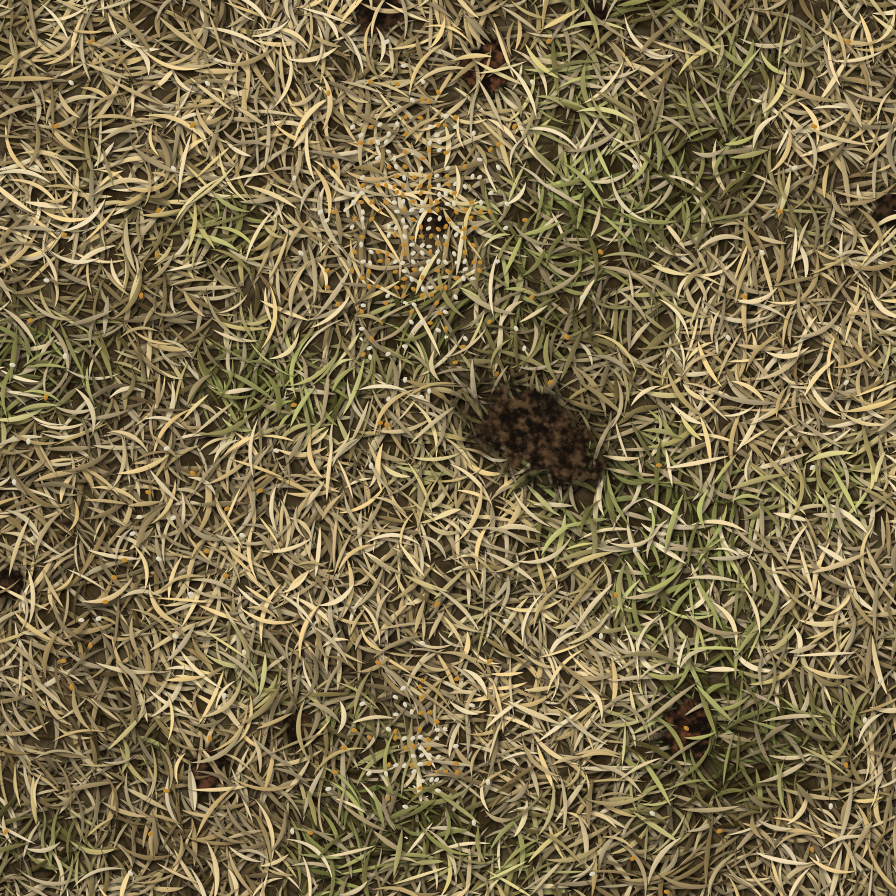
This texture is drawn by a Shadertoy shader. Its source:

```glsl
// Sunlit dry lawn: tangled straw blades, green tufts, spilled seed and dark earth clods.

const int LAYERS = 9;
const float CELL = 0.045;
const vec3 SHADE = vec3(0.13, 0.09, 0.03);
const vec3 STRAW = vec3(0.92, 0.85, 0.69);
const vec3 GREEN = vec3(0.62, 0.72, 0.36);
const vec3 EARTH = vec3(0.12, 0.09, 0.06);
const vec3 RUST = vec3(0.42, 0.26, 0.17);
const vec2 SUN = vec2(-0.6, 0.8);

float hash(vec2 p) {
    return fract(sin(dot(p, vec2(127.1, 311.7))) * 43758.5453);
}

vec4 hash4(vec2 p) {
    float n = dot(p, vec2(127.1, 311.7));
    return fract(sin(n + vec4(0.0, 17.3, 41.9, 73.1)) * 43758.5453);
}

float noise(vec2 p) {
    vec2 i = floor(p), f = fract(p);
    f = f * f * (3.0 - 2.0 * f);
    float low = mix(hash(i), hash(i + vec2(1, 0)), f.x);
    float high = mix(hash(i + vec2(0, 1)), hash(i + vec2(1, 1)), f.x);
    return mix(low, high, f.y);
}

float fbm(vec2 p) {
    return 0.55 * noise(p) + 0.3 * noise(p * 2.1 + 7.0) + 0.15 * noise(p * 4.3 + 19.0);
}

vec2 rotate(vec2 p, float angle) {
    float c = cos(angle), s = sin(angle);
    return vec2(c * p.x + s * p.y, c * p.y - s * p.x);
}

// One bent, tapered blade with a soft shadow on whatever lies below it
vec3 drawBlade(vec3 ground, vec2 d, vec4 look, float tone, float angle, float green, float aa) {
    float halfLength = mix(0.018, 0.04, look.x);
    if (dot(d, d) > halfLength * halfLength * 1.2) return ground;
    vec2 q = rotate(d, angle);
    float along = q.x / halfLength;
    float across = q.y - (look.y - 0.5) * 0.8 * along * q.x;
    float width = mix(0.0014, 0.0031, look.z) * max(1.0 - along * along, 0.0);
    float sunSide = rotate(SUN, angle).y;

    float shadow = 1.0 - smoothstep(0.0, 2.6 * width + 0.0005, abs(across + sunSide * width * 1.3));
    float cover = smoothstep(-aa, aa, width - abs(across)) * smoothstep(0.0, 0.0008, width);
    float lit = clamp(across / (width + aa), -1.0, 1.0) * sunSide;
    float value = clamp(tone + 0.1 * lit + 0.08 * along, 0.0, 1.05);

    vec3 hue = mix(STRAW, STRAW * vec3(1.02, 0.95, 0.78), look.w);
    hue = mix(hue, GREEN, green);
    return mix(ground * (1.0 - 0.36 * shadow), mix(SHADE, hue, value), cover);
}

vec3 drawLayer(vec3 color, vec2 uv, float layer, float aa) {
    vec2 home = floor(uv / CELL);
    float depth = layer / float(LAYERS - 1);
    for (int k = 0; k < 18; k++) {
        vec2 cell = home + vec2(k % 3 - 1, (k / 3) % 3 - 1);
        vec2 id = cell + layer * vec2(37.0, 11.0) + float(k / 9) * vec2(5.3, 71.7);
        vec4 place = hash4(id);
        vec4 look = hash4(id + 131.0);
        vec2 root = (cell + place.xy) * CELL;
        float clump = noise(root * 9.0 + 3.0);
        float tone = mix(0.42, 0.8, depth) + 0.6 * (place.z - 0.5) + 0.3 * (clump - 0.5);
        float angle = 5.0 * place.w + 3.0 * noise(root * 6.0 + 40.0);
        float tuft = smoothstep(0.48, 0.7, fbm(root * 5.0 + 12.0));
        float green = tuft * step(0.4, look.w) * mix(0.9, 0.55, depth);
        color = drawBlade(color, uv - root, look, tone - 0.22 * green, angle, green, aa);
    }
    return color;
}

// Ragged crumbly lump with a dark rim of shade around it
vec3 drawClod(vec3 color, vec2 d, vec2 size, vec3 tint, float seed) {
    float ragged = length(d / size) + 0.9 * (fbm(d * 75.0 + seed) - 0.5);
    color *= mix(0.45, 1.0, smoothstep(0.7, 1.6, ragged));
    float crumbs = fbm(d * 130.0 + seed + 9.0);
    vec3 lump = mix(EARTH * 0.7, tint, smoothstep(0.3, 0.85, crumbs));
    return mix(color, lump, 1.0 - smoothstep(0.85, 1.05, ragged));
}

// Pale and yellow grains, densest in the middle of the spill
vec3 drawSeeds(vec3 color, vec2 uv, vec2 center, vec2 size, float aa) {
    float grid = 0.0095;
    vec2 cell = floor(uv / grid);
    vec4 r = hash4(cell + 57.0);
    vec2 d = uv - (cell + 0.3 + 0.4 * r.xy) * grid;
    vec2 q = rotate(d, 6.28 * r.z) * vec2(0.8, 1.2);
    float density = 0.85 * exp(-dot((uv - center) / size, (uv - center) / size));
    float grain = smoothstep(-aa, aa, 0.0026 - length(q)) * step(r.w, density);
    vec3 tint = mix(vec3(0.82, 0.59, 0.23), vec3(0.95, 0.91, 0.8), step(0.5, hash(cell + 5.0)));
    return mix(color, tint * (0.9 + 30.0 * dot(d, SUN)), grain);
}

void mainImage(out vec4 fragColor, in vec2 fragCoord) {
    vec2 uv = fragCoord / iResolution.y;
    float aa = 0.7 / iResolution.y;
    vec3 color = mix(SHADE, STRAW, 0.3 * fbm(uv * 60.0));

    for (int i = 0; i < LAYERS; i++) {
        color = drawLayer(color, uv, float(i), aa);
        // Small clods and dead leaves sit under the topmost blades
        if (i == LAYERS - 3) {
            for (int k = 0; k < 9; k++) {
                vec4 r = hash4(vec2(float(k) * 3.7, 23.0));
                vec2 size = mix(0.014, 0.028, r.z) * vec2(1.0, 0.8 + 0.5 * r.w);
                color = drawClod(color, uv - r.xy, size, mix(EARTH * 2.0, RUST, r.w), float(k) * 13.0);
            }
        }
    }

    color = drawSeeds(color, uv, vec2(0.47, 0.74), vec2(0.075, 0.12), aa);
    color = drawSeeds(color, uv, vec2(0.47, 0.16), vec2(0.03, 0.05), aa);
    color = drawClod(color, rotate(uv - vec2(0.6, 0.515), -0.45), vec2(0.075, 0.045), vec3(0.36, 0.27, 0.18), 4.0);
    fragColor = vec4(clamp(color, 0.0, 1.0), 1.0);
}
```
